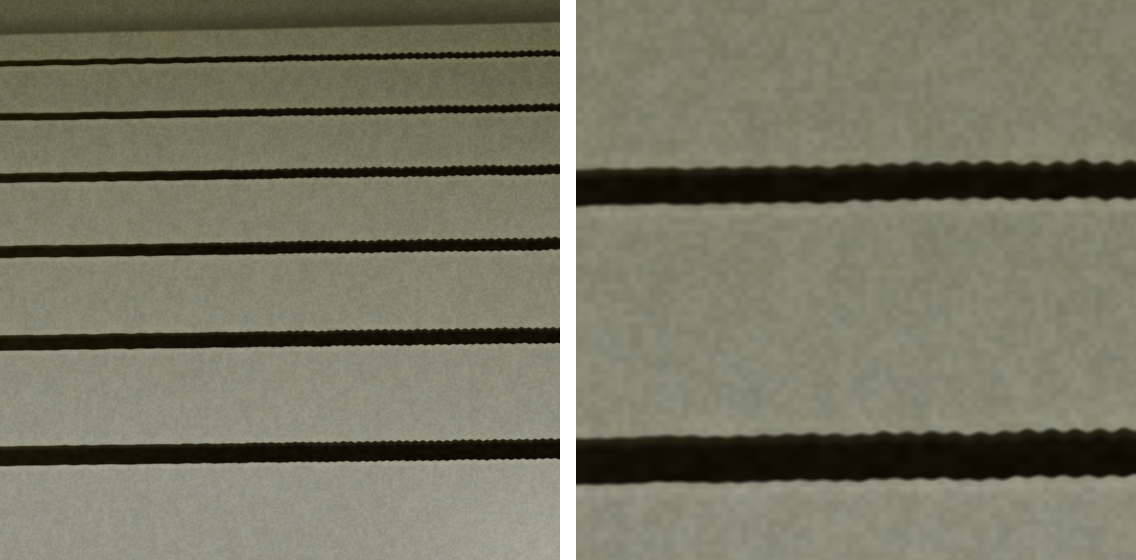
Left: the whole. Right: its middle third, enlarged.
A WebGL 1 fragment shader for this texture:

```glsl
precision highp float;
// Pale olive slatted boards receding upward, parted by six dark, slightly tilted grooves.
uniform vec2 u_resolution;

float hash(vec2 p) {
  vec3 q = fract(p.xyx * vec3(0.1031, 0.1030, 0.0973));
  q += dot(q, q.yzx + 33.33);
  return fract((q.x + q.y) * q.z);
}

float noise(vec2 p) {
  vec2 i = floor(p), f = fract(p);
  f = f * f * (3.0 - 2.0 * f);
  return mix(mix(hash(i), hash(i + vec2(1.0, 0.0)), f.x),
             mix(hash(i + vec2(0.0, 1.0)), hash(i + 1.0), f.x), f.y);
}

// Board paint: olive in the far top, greyer and lighter toward the bottom
vec3 boardColor(vec2 p, float depth) {
  vec3 paint = mix(vec3(0.42, 0.41, 0.31), vec3(0.50, 0.50, 0.42), smoothstep(0.03, 0.42, depth));
  paint = mix(paint, vec3(0.58, 0.58, 0.52), smoothstep(0.32, 0.92, depth));
  paint += 0.06 * smoothstep(0.6, 1.0, p.x) * smoothstep(0.72, 1.05, depth);
  paint -= 0.02 * smoothstep(0.4, 1.0, p.x) * (1.0 - smoothstep(0.1, 0.5, depth));
  return paint;
}

void main() {
  vec2 p = gl_FragCoord.xy / u_resolution;
  float depth = 1.0 - p.y;
  float soft = max(0.0018, 0.8 / u_resolution.y);
  vec3 color = boardColor(p, depth);

  // Shaded wall above the first board
  float wallEdge = depth - 0.051 + 0.022 * (p.x - 0.5) + 0.001 * noise(p * 25.0);
  vec3 wall = mix(vec3(0.34, 0.34, 0.24), vec3(0.26, 0.25, 0.17), smoothstep(-0.045, 0.0, wallEdge));
  wall *= 1.0 - 0.12 * smoothstep(0.2, 0.7, p.x);
  color = mix(wall, color, smoothstep(-0.003, 0.004, wallEdge));

  // Grooves widen and spread apart toward the viewer
  for (int i = 0; i < 6; i++) {
    float n = float(i);
    float center = 0.1042 + n * (0.0924 + n * (0.00247 + n * 0.00144));
    center -= (0.018 - 0.001 * n) * (p.x - 0.5);
    float halfWidth = 0.0052 * exp(0.243 * n);

    // Ragged rims, with regular teeth growing to the right
    float teeth = 0.0011 * sin(p.x * 440.0 + n * 1.7) * smoothstep(0.2, 0.75, p.x);
    float rough = 0.0016 * (noise(vec2(p.x * 60.0, n * 9.0)) - 0.5);
    float y = depth - center + rough;
    float top = y + halfWidth + teeth;
    float bottom = halfWidth - y + teeth * 0.7;
    float inside = min(top, bottom);

    // Pale lips on both rims, the lower one pinkish
    color += vec3(0.05, 0.045, 0.045) * exp(-abs(bottom + 0.005) / 0.003);
    color += vec3(0.02, 0.022, 0.012) * exp(-abs(top + 0.006) / 0.004);

    // Greenish shadow, softer along its upper rim and at the left
    vec3 shadow = mix(vec3(0.15, 0.14, 0.08), vec3(0.065, 0.05, 0.02),
                      smoothstep(0.0, 0.45 * halfWidth + 0.002, top));
    shadow += vec3(0.025, 0.027, 0.0) * (1.0 - smoothstep(0.0, 0.45, p.x));
    shadow += 0.03 * (noise(p * vec2(110.0, 160.0)) - 0.5);
    color = mix(color, shadow, smoothstep(-soft, soft, inside));
  }

  // Fine grain, soft blotches and a faint tint variation
  float grain = noise(p * 256.0) - 0.5;
  float blotch = noise(p * vec2(95.0, 60.0) + 17.0) - 0.5;
  float tint = noise(p * 75.0 + 51.0) - 0.5;
  float lit = smoothstep(0.05, 0.4, color.g);
  color += lit * (0.05 * grain + 0.025 * blotch + tint * vec3(0.014, -0.004, -0.016));
  gl_FragColor = vec4(clamp(color, 0.0, 1.0), 1.0);
}
```
